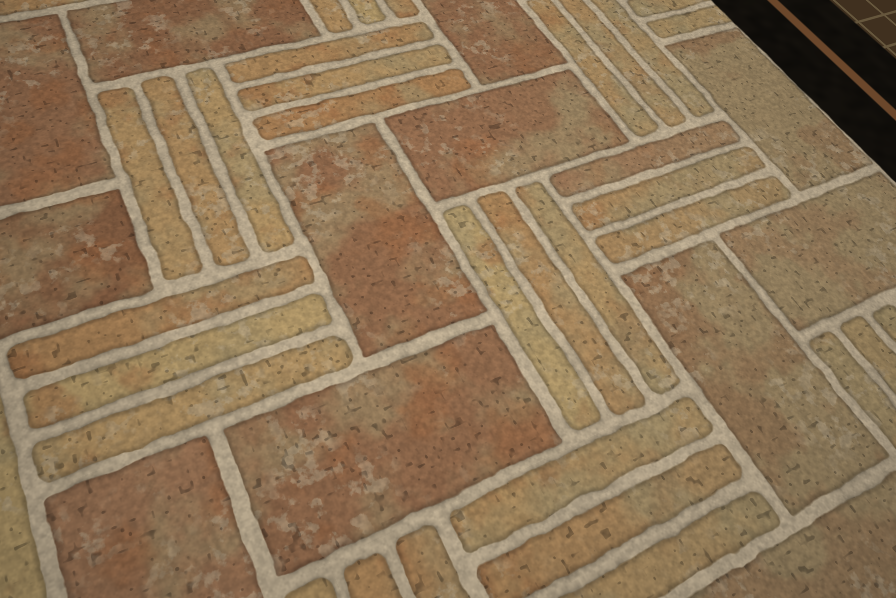
Give the GLSL for this pattern, as a Shadertoy shader.

```glsl
// Worn terracotta herringbone floor in perspective: slabs alternate with triple strips.

float hash(vec2 p) {
    vec3 q = fract(p.xyx * 0.1031);
    q += dot(q, q.yzx + 33.33);
    return fract((q.x + q.y) * q.z);
}

float noise(vec2 p) {
    vec2 i = floor(p), f = fract(p);
    f = f * f * (3.0 - 2.0 * f);
    return mix(mix(hash(i), hash(i + vec2(1, 0)), f.x),
               mix(hash(i + vec2(0, 1)), hash(i + vec2(1, 1)), f.x), f.y);
}

float fbm(vec2 p) {
    float sum = 0.0, amp = 0.53;
    for (int i = 0; i < 4; i++) {
        sum += amp * noise(p);
        p = mat2(1.6, 1.2, -1.2, 1.6) * p + 17.3;
        amp *= 0.5;
    }
    return sum;
}

float roundedBox(vec2 p, vec2 halfSize, float radius) {
    vec2 d = abs(p) - halfSize + radius;
    return length(max(d, 0.0)) + min(max(d.x, d.y), 0.0) - radius;
}

// Signed distance to the nearest brick; each brick covers 2 x 1 floor units
float herringbone(vec2 p, out vec2 id, out bool split) {
    vec2 cell = floor(p);
    float step4 = mod(cell.x - cell.y, 4.0);
    bool upright = step4 < 0.5 || step4 > 2.5;
    if (step4 > 2.5) cell.y -= 1.0;
    else if (step4 > 1.5) cell.x -= 1.0;

    vec2 local = p - cell;
    if (upright) local = local.yx;

    // Every other diagonal is cut lengthwise into three strips
    split = mod(upright ? cell.x : cell.y, 2.0) > 0.5;
    float rows = split ? 3.0 : 1.0;
    float row = floor(local.y * rows);
    id = cell * 3.0 + row;

    vec2 centred = local - vec2(1.0, (row + 0.5) / rows);
    centred += 0.045 * (vec2(fbm(p * 7.0), fbm(p * 7.0 + 40.0)) - 0.5);
    vec2 inset = vec2(0.035 + 0.03 * hash(id + 5.0), 0.034 + 0.012 * hash(id + 9.0));
    return roundedBox(centred, vec2(1.0, 0.5 / rows) - inset, split ? 0.06 : 0.02);
}

vec3 brickColour(vec2 p, vec2 id, bool split, float rightward) {
    float tone = hash(id + 21.0);
    vec3 slab = mix(vec3(0.48, 0.34, 0.24), vec3(0.56, 0.42, 0.31), tone);
    vec3 strip = mix(vec3(0.60, 0.45, 0.30), vec3(0.64, 0.55, 0.38), tone);
    bool fired = !split || hash(id + 63.0) > 0.9;
    vec3 colour = fired ? slab : strip;

    // Cloudy clay, olive ageing and rusty blushes
    float cloud = fbm(p * 2.6 + id * 3.7);
    float olive = 0.6 * smoothstep(0.42, 0.72, cloud) + 0.5 * rightward;
    colour = mix(colour, vec3(0.57, 0.51, 0.38), clamp(olive, 0.0, 0.8));
    float blush = smoothstep(0.52, 0.75, fbm(p * 3.5 + id * 1.9 + 80.0));
    colour = mix(colour, vec3(0.55, 0.36, 0.23), 0.45 * blush * (1.0 - rightward));

    // Lime bloom, fine grain and small pits
    float bloom = smoothstep(0.52, 0.68, fbm(p * 15.0)) * smoothstep(0.4, 0.65, fbm(p * 2.2 + 11.0));
    colour = mix(colour, vec3(0.67, 0.61, 0.51), 0.5 * bloom);
    colour *= 0.88 + 0.16 * noise(p * 38.0) + 0.08 * noise(p * 80.0);
    return colour * (1.0 - 0.25 * smoothstep(0.8, 0.95, noise(p * 29.0 + 7.0)));
}

// Dark frame past the floor's edge, with a wooden rail and distant tiles
vec3 beyondEdge(vec2 p, float aa) {
    vec3 colour = vec3(0.065, 0.055, 0.04) * (0.8 + 0.4 * noise(p * 9.0));
    float rail = smoothstep(aa, -aa, abs(p.x - 5.68) - 0.06);
    colour = mix(colour, vec3(0.42, 0.28, 0.17), rail);
    vec2 grid = abs(fract(p * 2.5) - 0.5);
    float line = smoothstep(0.44, 0.48, max(grid.x, grid.y));
    vec3 tiles = mix(vec3(0.25, 0.19, 0.12), vec3(0.40, 0.34, 0.24), line);
    return mix(colour, tiles, smoothstep(-aa, aa, p.x - 6.35));
}

void mainImage(out vec4 fragColor, in vec2 fragCoord) {
    vec2 uv = fragCoord / iResolution.y;

    // Project the view onto the floor: columns are its two axes and its origin
    mat3 floorToView = mat3(0.2357, 0.1006, 0.0615,
                            0.0410, -0.2148, -0.08,
                            0.4297, 0.7539, 1.0);
    vec3 ray = inverse(floorToView) * vec3(uv, 1.0);
    vec2 p = ray.xy / ray.z;
    float aa = 0.6 * length(fwidth(p));

    vec2 id;
    bool split;
    float dist = herringbone(p, id, split);
    float rightward = smoothstep(0.75, 1.35, uv.x);

    // Sandy mortar with a thin contact shadow beside each brick
    vec3 mortar = vec3(0.69, 0.63, 0.53) * (0.88 + 0.14 * noise(p * 34.0) + 0.1 * noise(p * 75.0));
    mortar *= 1.0 - 0.28 * exp(-70.0 * max(dist, 0.0)) * smoothstep(0.3, 0.7, noise(p * 4.0));

    vec3 brick = brickColour(p, id, split, rightward);
    brick *= 1.0 - 0.2 * smoothstep(-0.04, 0.0, dist);
    vec3 colour = mix(mortar, brick, smoothstep(aa, -aa, dist));

    // Soft light, fading towards the corners
    vec2 fromLight = (uv - vec2(0.75, 0.6)) * vec2(0.9, 1.0);
    colour *= 1.07 - 0.32 * dot(fromLight, fromLight);

    float edge = p.x - 4.99 + 0.03 * (fbm(p * 6.0) - 0.5);
    colour = mix(colour, beyondEdge(p, aa), smoothstep(-aa, aa, edge));
    fragColor = vec4(colour, 1.0);
}
```
